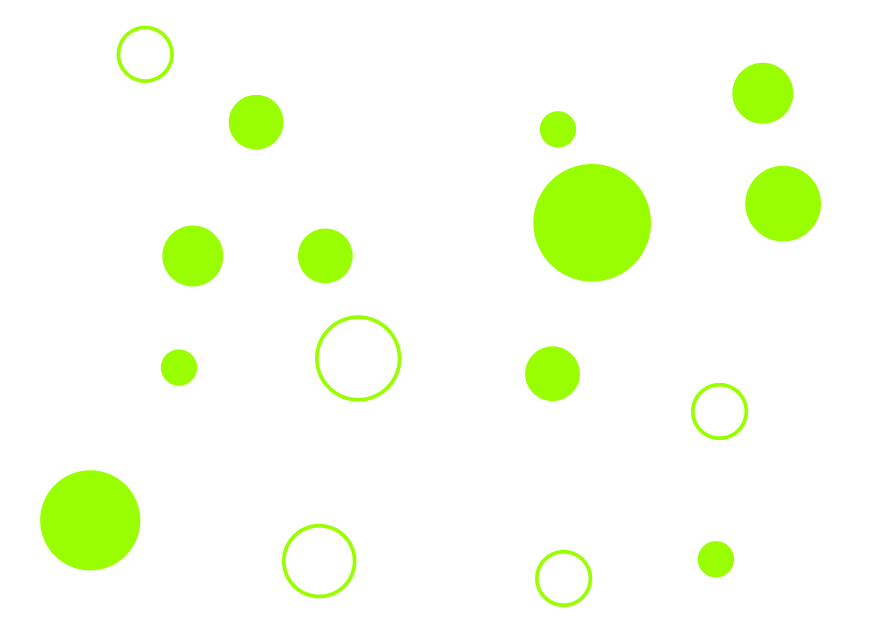
A WebGL 2 fragment shader for this background:

```glsl
#version 300 es
precision highp float;
// Scattered lime discs and thin rings on white.
// Each cell of a 4 x 4 grid holds one circle, moved at random inside the cell
// so that circles never overlap or leave the canvas. Unit: canvas height.

uniform vec2 u_resolution;
out vec4 fragColor;

// Outer radii by cell, bottom row first; negative means an open ring.
const float RADII[16] = float[16](
    0.0800, -0.0595, -0.0457, 0.0290,
    0.0290, -0.0690, 0.0437, -0.0457,
    0.0487, 0.0437, 0.0940, 0.0605,
    -0.0457, 0.0437, 0.0290, 0.0487);

vec2 hash2(vec2 p) {
    vec3 q = fract(p.xyx * vec3(0.1031, 0.1030, 0.0973));
    q += dot(q, q.yzx + 33.33);
    return fract((q.xx + q.yz) * q.zy);
}

float circleDistance(vec2 p, float signedRadius) {
    float halfStroke = 0.003;
    float radius = abs(signedRadius);
    float disc = length(p) - radius;
    return signedRadius > 0.0 ? disc : abs(disc + halfStroke) - halfStroke;
}

void main() {
    vec2 pos = gl_FragCoord.xy / u_resolution.y;
    vec2 cellSize = vec2(u_resolution.x / u_resolution.y, 1.0) / 4.0;

    // Nearest edge among all circles
    float dist = 1.0;
    for (int i = 0; i < 16; i++) {
        vec2 cell = vec2(i % 4, i / 4);
        vec2 slack = max(0.5 * cellSize - abs(RADII[i]), 0.0);
        vec2 jitter = 2.0 * hash2(cell * 17.0 + 5.3) - 1.0;
        vec2 center = (cell + 0.5) * cellSize + jitter * slack;
        dist = min(dist, circleDistance(pos - center, RADII[i]));
    }

    // One-pixel smooth edge
    float coverage = clamp(0.5 - dist * u_resolution.y, 0.0, 1.0);
    vec3 white = vec3(1.0);
    vec3 lime = vec3(0.6, 1.0, 0.0);
    fragColor = vec4(mix(white, lime, coverage), 1.0);
}
```
